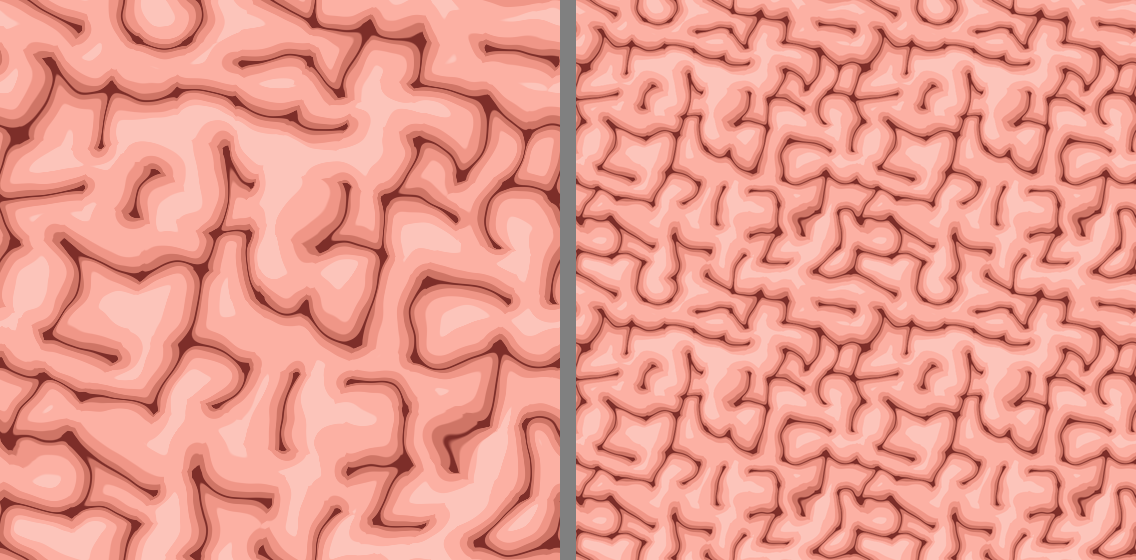
Left, the tile; right, the same tile 2 across and 2 down.
Give the GLSL for this pattern, as a WebGL 1 fragment shader.

```glsl
precision highp float;
uniform vec2 u_resolution;

const float CELLS = 85.0; // lattice cells per tile: 9 * 9 + 2 * 2

float hash(vec2 p) {
  vec3 a = fract(p.xyx * vec3(0.1031, 0.1030, 0.0973));
  a += dot(a, a.yzx + 33.33);
  return fract((a.x + a.y) * a.z);
}

// Value noise that wraps after n cells
float noise(vec2 uv, float n, float seed) {
  vec2 p = uv * n, i = floor(p), f = p - i;
  f = f * f * f * (f * (f * 6.0 - 15.0) + 10.0);
  vec2 lo = mod(i, n) + seed, hi = mod(i + 1.0, n) + seed;
  return mix(mix(hash(lo), hash(vec2(hi.x, lo.y)), f.x),
             mix(hash(vec2(lo.x, hi.y)), hash(hi), f.x), f.y);
}

// Tilted square lattice whose points repeat with the canvas
vec2 toLattice(vec2 uv) {
  return vec2(9.0 * uv.x - 2.0 * uv.y, 2.0 * uv.x + 9.0 * uv.y);
}

vec2 wrapKey(vec2 v) {
  vec2 k = vec2(9.0 * v.x + 2.0 * v.y, 9.0 * v.y - 2.0 * v.x);
  return floor(mod(k + 0.5, CELLS));
}

vec2 jittered(vec2 v) {
  vec2 k = wrapKey(v);
  return v + 0.48 * (vec2(hash(k + 11.0), hash(k + 97.0)) - 0.5);
}

// Each lattice point grows one groove: 0 right, 1 up, 2 left, 3 down
float growth(vec2 v) {
  return floor(4.0 * hash(wrapKey(v) + 193.0));
}

// Adds a bowed groove; xy collects the slope, z the blend weight
void addGroove(vec2 q, vec2 a, vec2 b, float bow, inout vec3 total) {
  vec2 along = b - a;
  float across = dot(q - a, along) / dot(along, along);
  float t = clamp(across, 0.0, 1.0);
  vec2 arc = vec2(-along.y, along.x) * bow * 4.0 * t * (1.0 - t);
  vec2 away = q - a - along * t - arc;
  float dist = length(away);
  // Flared ends with a blunt cap
  float flare = 0.014 + 0.055 * pow(abs(2.0 * t - 1.0), 5.0);
  float cap = min(abs(across - t) * length(along), 0.05);
  float weight = exp(-20.0 * (dist + cap - flare));
  total += weight * vec3(away / max(dist, 0.001), 1.0);
}

// Slope in xy, smooth distance to the grooves in z
vec3 folds(vec2 q) {
  vec2 base = floor(q);
  vec3 total = vec3(0.0);
  for (int j = -1; j <= 2; j++) {
    for (int i = -1; i <= 2; i++) {
      vec2 v = base + vec2(float(i), float(j));
      vec2 right = v + vec2(1.0, 0.0), up = v + vec2(0.0, 1.0);
      vec2 key = wrapKey(v), start = jittered(v);
      float grown = growth(v), bow = 0.4 * (hash(key + 311.0) - 0.5);
      // A few extra grooves join the loose branches
      bool joinRight = hash(key + 401.0) < 0.13, joinUp = hash(key + 503.0) < 0.13;
      if (joinRight || grown == 0.0 || growth(right) == 2.0)
        addGroove(q, start, jittered(right), bow, total);
      if (joinUp || grown == 1.0 || growth(up) == 3.0)
        addGroove(q, start, jittered(up), -bow, total);
    }
  }
  float weight = max(total.z, 1e-12);
  return vec3(total.xy / weight, -log(weight) / 20.0);
}

void main() {
  vec2 uv = gl_FragCoord.xy / u_resolution;

  // Bend the lattice into meandering folds
  vec2 bend = vec2(noise(uv, 8.0, 5.0), noise(uv, 8.0, 41.0)) - 0.5;
  vec2 wobble = vec2(noise(uv, 23.0, 73.0), noise(uv, 23.0, 109.0)) - 0.5;
  vec3 fold = folds(toLattice(uv + 0.048 * bend + 0.009 * wobble));

  // Light from the upper left thickens the shade on the far side
  float facing = dot(fold.xy, normalize(toLattice(vec2(1.0, -1.0))));
  float depth = fold.z;
  float shade = depth + 0.03 * facing + 0.06 * (noise(uv, 21.0, 131.0) - 0.5);
  float gloss = depth + 0.13 * facing + 0.26 * (noise(uv, 13.0, 167.0) - 0.5);
  float soft = 6.0 / min(u_resolution.x, u_resolution.y);

  // Flat colour bands from the ridge down to the groove
  vec3 color = vec3(0.99, 0.69, 0.64);
  color = mix(color, vec3(0.99, 0.77, 0.73), smoothstep(-soft, soft, gloss - 0.43));
  color = mix(vec3(0.94, 0.59, 0.53), color, smoothstep(-soft, soft, shade - 0.2));
  color = mix(vec3(0.81, 0.46, 0.40), color, smoothstep(-soft, soft, shade - 0.075));
  color = mix(vec3(0.49, 0.18, 0.16), color, smoothstep(-soft, soft, depth));
  gl_FragColor = vec4(color, 1.0);
}
```
